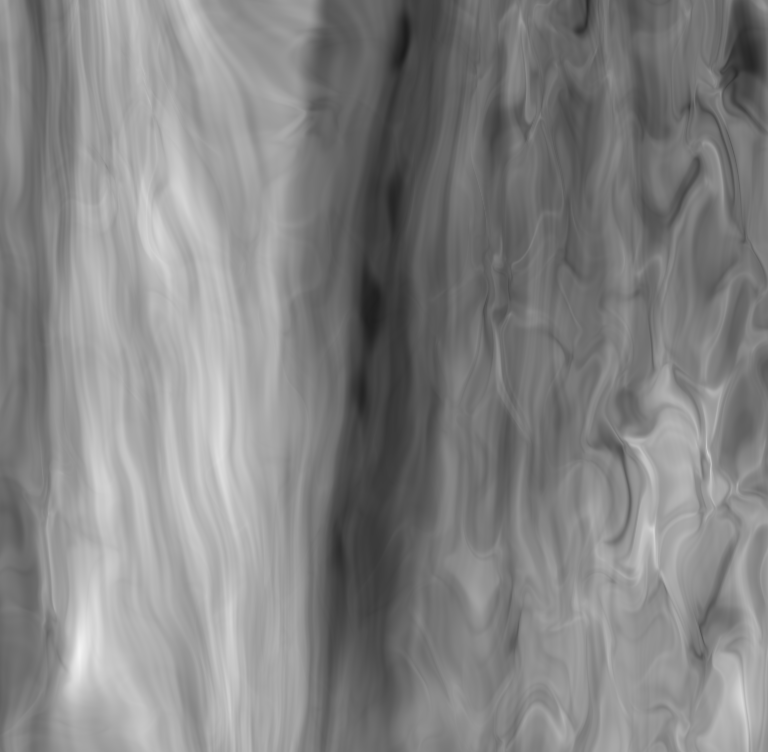
Give the GLSL for this texture, as a Shadertoy shader.

```glsl
// Grey turbulent flow: bright slanted fibres, a dark leaning valley and curled wisps.

vec2 gradientAt(vec2 cell) {
    float angle = 6.2832 * fract(sin(dot(cell, vec2(127.1, 311.7))) * 43758.5);
    return vec2(cos(angle), sin(angle));
}

// Gradient noise, roughly -1 to 1
float gradientNoise(vec2 p) {
    vec2 i = floor(p), f = fract(p);
    vec2 u = f * f * f * (f * (f * 6.0 - 15.0) + 10.0);
    float a = dot(gradientAt(i), f);
    float b = dot(gradientAt(i + vec2(1, 0)), f - vec2(1, 0));
    float c = dot(gradientAt(i + vec2(0, 1)), f - vec2(0, 1));
    float d = dot(gradientAt(i + vec2(1, 1)), f - vec2(1, 1));
    return 1.5 * mix(mix(a, b, u.x), mix(c, d, u.x), u.y);
}

float layeredNoise(vec2 p, int octaves, float gain) {
    float sum = 0.0, amplitude = 1.0;
    for (int i = 0; i < octaves; i++) {
        sum += amplitude * gradientNoise(p);
        p = p * vec2(2.0, 1.7) + vec2(13.7, 5.3);
        amplitude *= gain;
    }
    return sum;
}

// Soft elliptical spot
float spot(vec2 p, vec2 centre, vec2 radius) {
    vec2 d = (p - centre) / radius;
    return exp(-dot(d, d));
}

// Repeated displacement at shrinking scales folds the domain into curls
vec2 swirl(vec2 p, float frequency, float strength) {
    for (int i = 0; i < 3; i++) {
        vec2 q = p * vec2(frequency, frequency * 0.5);
        vec2 push = vec2(gradientNoise(q + 3.1), gradientNoise(q + 41.7));
        p += strength * push * vec2(0.6, 1.2) / frequency;
        frequency *= 1.8;
    }
    return p;
}

float valleyLine(float y) {
    return 0.422 + 0.085 * y + 0.03 * y * y;
}

// Shear that lets the fibres lean right on the left bank, left along the valley
vec2 followFlow(vec2 p) {
    float bank = exp(-pow((p.x - 0.24) / 0.14, 2.0));
    float cleft = exp(-pow((p.x - valleyLine(p.y)) / 0.12, 2.0));
    return vec2(p.x + (0.2 * bank - 0.13 * cleft) * (p.y - 0.5), p.y);
}

// Broad light and shade
float broadTone(vec2 p) {
    float side = p.x - valleyLine(p.y);
    float shoulder = p.x - 0.39 - 0.14 * pow(p.y - 0.55, 2.0);
    float left = mix(0.49, 0.665, smoothstep(0.04, 0.14, p.x));
    left -= 0.06 * spot(p, vec2(0.045, 0.85), vec2(0.02, 0.3));
    left = mix(left, mix(0.52, 0.41, p.y),
               smoothstep(-mix(0.11, 0.015, p.y), 0.012, shoulder));
    float right = mix(0.54, 0.42, smoothstep(0.15, 0.7, p.y)) + 0.14 * (p.x - 0.65);
    float tone = mix(left, right, smoothstep(-0.01, 0.02, side));
    float width = side < 0.0 ? 0.022 : mix(0.125, 0.05, p.y);
    float shade = exp(-pow(side / width, 2.0)) * mix(0.35, 0.9, smoothstep(0.0, 0.25, p.y));
    return mix(tone, 0.2, shade);
}

// Local lights and darks
float accents(vec2 p) {
    float light = 0.12 * spot(p, vec2(0.22, 0.70), vec2(0.025, 0.09));
    light += 0.10 * spot(p, vec2(0.27, 0.43), vec2(0.04, 0.14));
    light += 0.22 * spot(p, vec2(0.10, 0.13), vec2(0.018, 0.08));
    light += 0.13 * spot(p, vec2(0.88, 0.40), vec2(0.04, 0.13));
    light += 0.18 * spot(p, vec2(0.96, 0.09), vec2(0.03, 0.06));
    float dark = 0.12 * spot(p, vec2(0.82, 0.47), vec2(0.02, 0.07));
    dark += 0.22 * spot(p, vec2(0.975, 0.95), vec2(0.012, 0.08));
    dark += 0.10 * spot(p, vec2(0.91, 0.23), vec2(0.03, 0.09));
    return light - dark;
}

// Where smooth fibres break up into curls
float turbulence(vec2 p) {
    float side = p.x - valleyLine(p.y);
    float patches = 0.65 + 0.7 * gradientNoise(p * vec2(6.0, 4.0) + 8.0);
    float amount = smoothstep(0.04, 0.2, side) * patches;
    amount += 0.9 * spot(p, vec2(0.89, 0.36), vec2(0.09, 0.24));
    amount += 0.8 * spot(p, vec2(0.04, 0.23), vec2(0.06, 0.18));
    amount += 0.7 * spot(p, vec2(0.39, 0.80), vec2(0.04, 0.18));
    amount += 0.4 * spot(p, vec2(0.20, 0.76), vec2(0.07, 0.15));
    return clamp(amount, 0.0, 1.2);
}

void mainImage(out vec4 fragColor, in vec2 fragCoord) {
    vec2 p = fragCoord / iResolution.xy;
    float rough = turbulence(p);
    vec2 flow = followFlow(p);
    vec2 bent = swirl(flow, 7.0, 0.2 + 0.15 * rough);
    vec2 curled = swirl(flow, 14.0, 0.95);
    float side = p.x - valleyLine(p.y);

    float bands = layeredNoise(bent * vec2(13.0, 1.5), 2, 0.6);
    float fibres = layeredNoise(bent * vec2(34.0, 3.5) + 20.0, 3, 0.6);
    float curls = layeredNoise(curled * vec2(22.0, 9.0) + 60.0, 3, 0.55);
    curls += 0.6 * curls * curls * curls;

    // Tone drifts with the flow so that its borders fray
    vec2 frayed = p + (bent - flow) * 0.5 + (curled - flow) * 0.5 * min(rough, 1.0);
    float tone = broadTone(frayed) + accents(frayed);
    float calm = mix(1.0, 0.5, exp(-pow(side / 0.09, 2.0)));
    tone += calm * bands * mix(0.10, 0.07, rough);
    tone += calm * fibres * mix(0.095, 0.04, rough);
    tone += curls * (0.015 + 0.095 * rough);

    // Elongated black pockets along the valley floor
    float pockets = smoothstep(0.0, 0.5, gradientNoise(flow * vec2(24.0, 9.0) + 31.0));
    tone -= 0.13 * pockets * exp(-pow(side / 0.018, 2.0)) * smoothstep(0.15, 0.35, p.y);

    fragColor = vec4(vec3(clamp(tone, 0.04, 0.95)), 1.0);
}
```
